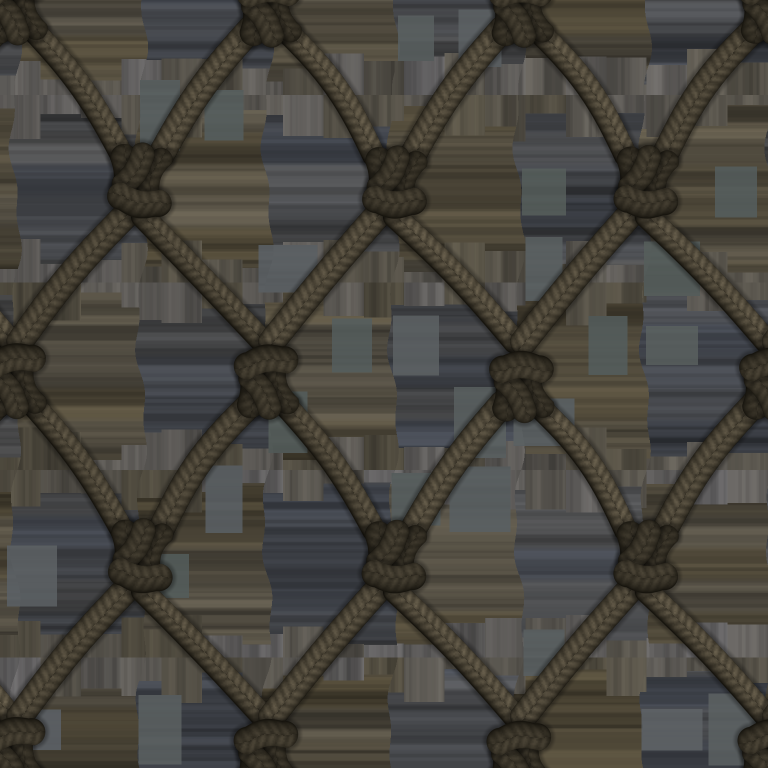
Give the GLSL for this pattern, as a Shadertoy shader.

```glsl
// Knotted rope net of diamond meshes over a backdrop of streaked colour blocks

float hash(vec2 p) {
    return fract(sin(dot(p, vec2(127.1, 311.7))) * 43758.5);
}

// One-dimensional cellular bars with softened borders
float bars(float t, float seed) {
    float cell = floor(t);
    return mix(hash(vec2(cell, seed)), hash(vec2(cell + 1.0, seed)),
               smoothstep(0.75, 1.0, fract(t)));
}

float streaks(float t, float seed) {
    return 0.45 * bars(t * 38.0, seed) + 0.33 * bars(t * 95.0, seed + 3.0)
         + 0.22 * bars(t * 210.0, seed + 7.0);
}

vec3 backdrop(vec2 p) {
    // Half-mesh columns with wavering borders, one band per row of knots
    float wave = 0.006 * sin(p.y * 25.0) + 0.003 * sin(p.y * 71.0 + 1.0);
    float column = floor((p.x - 0.02 + wave) / 0.164);
    float y = (p.y - 0.022) / 0.244 + 0.5;
    float row = floor(y);
    float seed = hash(vec2(column, row)) * 90.0;
    bool warm = mod(column + row, 2.0) < 0.5;

    // Level streaks across the middle of each mesh
    float level = streaks(p.y, seed);
    vec3 tint = warm ? vec3(0.315, 0.285, 0.215) : vec3(0.235, 0.25, 0.28);
    tint = mix(tint, vec3(0.33, 0.32, 0.30), 0.6 * bars(p.y * 24.0, seed + 11.0));
    vec3 col = tint * (0.55 + 0.85 * level);

    // Upright streaks towards its upper and lower corners
    float block = floor(p.x * 19.0);
    float reach = 0.25 + 0.2 * hash(vec2(block, row + column * 5.0));
    if (abs(fract(y) - 0.5) > reach) {
        float upright = streaks(p.x, seed + 20.0);
        tint = mix(vec3(0.32, 0.30, 0.25), vec3(0.39, 0.385, 0.39),
                   hash(vec2(block, row + 40.0)));
        col = tint * (0.66 + 0.6 * upright);
    }

    // Sparse flat patches
    vec2 grid = p * vec2(12.0, 10.0);
    vec2 id = floor(grid);
    vec2 size = vec2(0.28 + 0.2 * hash(id + 5.0), 0.25 + 0.23 * hash(id + 8.0));
    vec2 inside = step(abs(fract(grid) - 0.5), size);
    if (hash(id + 2.0) > 0.85 && inside.x * inside.y > 0.5) {
        tint = mix(vec3(0.36, 0.375, 0.39), vec3(0.33, 0.36, 0.35), hash(id));
        col = tint * (0.92 + 0.12 * level);
    }
    return col;
}

// Lays a braided strand from a to b over the colour
void strand(inout vec3 col, vec2 p, vec2 a, vec2 b, float radius, float bend, float tone) {
    float len = length(b - a);
    vec2 along = (b - a) / len;
    vec2 side = vec2(-along.y, along.x);
    float u = dot(p - a, along);
    float h = clamp(u / len, 0.0, 1.0);
    float w = dot(p - a, side) - bend * sin(3.14159 * h);
    float d = length(vec2(u - h * len, w)) - radius;
    if (d > 0.012) return;

    // Round form, lit from the upper right
    float v = clamp(w / radius, -1.0, 1.0);
    float bulge = clamp(-d / radius, 0.0, 1.0);
    float light = 0.75 * sqrt(bulge * (2.0 - bulge)) + 0.35 * v * dot(side, vec2(0.5, 0.7));

    // Two rows of slanted plaits, with fine fibre grain
    float plait = sin(6.283 * (u / 0.0125 + 0.65 * abs(v - 0.1) + 0.5 * step(0.1, v)));
    float seam = exp(-40.0 * (v - 0.1) * (v - 0.1));
    float grain = hash(floor(p * 400.0)) - 0.5;
    light *= 0.9 + 0.18 * plait - 0.2 * seam + 0.14 * grain;
    vec3 rope = mix(vec3(0.09, 0.08, 0.055), vec3(0.46, 0.42, 0.34), clamp(light, 0.0, 1.0) * tone);

    float edge = 0.7 / iResolution.y;
    col *= 1.0 - 0.3 * smoothstep(0.008, 0.0, d);
    col = mix(col, rope, smoothstep(edge, -edge, d));
}

void mainImage(out vec4 fragColor, in vec2 fragCoord) {
    vec2 p = fragCoord / iResolution.y;

    // Four samples smooth the block borders
    vec3 col = vec3(0.0);
    for (int s = 0; s < 4; s++) {
        vec2 shift = vec2(s % 2, s / 2) * 0.5 - 0.25;
        col += 0.25 * backdrop((fragCoord + shift) / iResolution.y);
    }

    // Upper row first, so lower knots cover the rope ends
    float base = floor((p.y - 0.022) / 0.244);
    for (int j = 1; j >= 0; j--) {
        float row = base + float(j);
        float odd = mod(row, 2.0);
        float start = 0.02 + 0.164 * odd;
        float nearest = round((p.x - start) / 0.328);
        for (int i = -1; i <= 1; i++) {
            float n = nearest + float(i);
            vec2 knot = vec2(start + 0.328 * n, 0.022 + 0.244 * row);
            float vary = hash(vec2(n, row)) - 0.5;

            // Two ropes fall to the row below
            for (float s = -1.0; s < 2.0; s += 2.0) {
                vec2 top = knot + vec2(s * mix(0.022, 0.012, odd) - 0.01 * odd, -0.036);
                vec2 low = knot + vec2(s * 0.164, -0.244)
                         + vec2(-s * mix(0.026, 0.006, odd), 0.045);
                float bend = s * mix(0.009, 0.003, odd) + 0.006 * vary;
                strand(col, p, top, low, 0.0165 - 0.001 * s, bend, 0.92 + 0.15 * vary);
            }

            // Knot: crossed lobes held by a wrapped loop, turned over on even rows
            vec2 q = p - knot - 0.006 * vec2(vary, -vary);
            q.y *= mix(-1.0, 1.0, odd);
            strand(col, q, vec2(-0.02, 0.038), vec2(-0.017, 0.0), 0.018, 0.003, 0.55);
            strand(col, q, vec2(0.028, 0.036), vec2(0.012, -0.004), 0.015, -0.006, 0.5);
            strand(col, q, vec2(0.004, 0.042), vec2(-0.02, 0.004), 0.016, 0.004, 0.62);
            strand(col, q, vec2(-0.024, -0.012), vec2(0.024, -0.017 + 0.01 * vary), 0.018, -0.006, 0.62);
        }
    }
    fragColor = vec4(col, 1.0);
}
```
